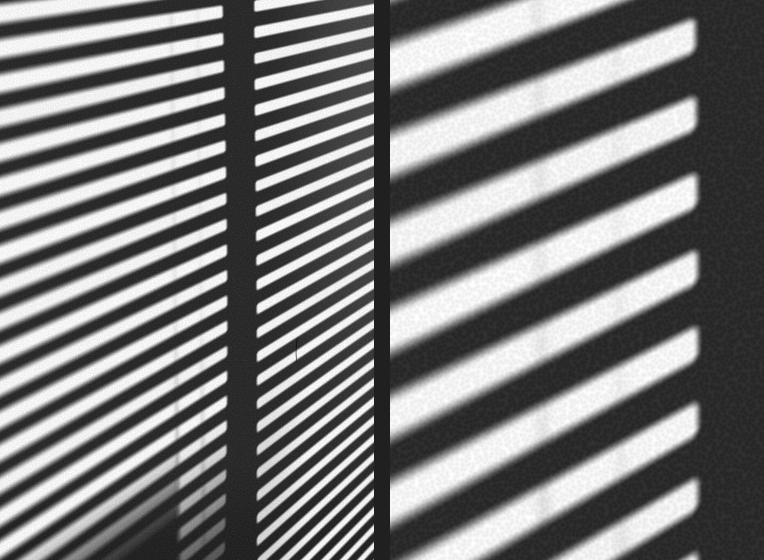
Left, the full canvas; right, a detail of the centre.
Write a Shadertoy shader that draws this pattern.

```glsl
// Lengths are in canvas widths; y is measured down from the top edge.
const float HEIGHT = 1.5;
const float FIRST_Y = 0.131, FIRST_SLOPE = -0.168;   // centre line of slat 0
const float PITCH = 0.0932, PITCH_SLOPE = -0.0325;   // slat spacing, narrowing to the right
const float PITCH_DROP = 0.000254;                   // spacing lost per slat downward
const float FILL_LEFT = 0.27, FILL_RIGHT = 0.212;    // half thickness as a share of pitch
const float SOFT_LEFT = 0.0125, SOFT_RIGHT = 0.004;  // penumbra half widths
const float CORNER = 0.007;
const float CREASE_WIDTH = 0.007;
const float GRAIN_CELLS = 260.0, GRAIN = 0.085;
const float SHADOW = 0.165, HAZE = 0.11, LIT = 0.955;

vec2 hash2(vec2 p) {
    vec3 q = fract(p.xyx * vec3(0.1031, 0.1030, 0.0973));
    q += dot(q, q.yzx + 33.33);
    return fract((q.xx + q.yz) * q.zy);
}

// Distance to the nearest scattered point.
float cellular(vec2 p) {
    vec2 cell = floor(p), f = fract(p);
    float nearest = 2.0;
    for (int y = -1; y <= 1; y++)
    for (int x = -1; x <= 1; x++) {
        vec2 o = vec2(x, y);
        nearest = min(nearest, length(o + hash2(cell + o) - f));
    }
    return nearest;
}

// Fractional slat number: inverts y = first + pitch * n - drop * n * n.
float slatIndex(vec2 p, out float localPitch) {
    float pitch = PITCH + PITCH_SLOPE * p.x;
    float below = p.y - FIRST_Y - FIRST_SLOPE * p.x;
    localPitch = sqrt(max(pitch * pitch - 4.0 * PITCH_DROP * below, 1e-5));
    return (pitch - localPitch) / (2.0 * PITCH_DROP);
}

float ridge(float d, float width) {
    return exp(-d * d / (width * width));
}

void mainImage(out vec4 fragColor, in vec2 fragCoord) {
    vec2 p = vec2(fragCoord.x, iResolution.y - fragCoord.y) * HEIGHT / iResolution.y;
    float pixel = HEIGHT / iResolution.y;

    // Converging slats
    float pitch;
    float index = slatIndex(p, pitch);
    float row = floor(index + 0.5);
    float slope = FIRST_SLOPE + PITCH_SLOPE * index;
    float variation = 0.6 * sin(row * 2.3) + 0.4 * sin(row * 5.1 + 1.0);
    float fill = mix(FILL_LEFT, FILL_RIGHT, smoothstep(0.0, 0.8, p.x)) + 0.006 * variation;
    float across = (abs(index - row) - fill) * pitch * inversesqrt(1.0 + slope * slope);

    // Slightly bowed upright post
    float postLeft = 0.596 + 0.013 * sin(1.8 * p.y);
    float postRight = 0.681 + 0.007 * smoothstep(0.0, 1.0, p.y);
    float intoPost = min(p.x - postLeft, postRight - p.x);

    // Rounded slat ends and penumbra
    vec2 box = vec2(intoPost, across) + CORNER;
    float d = length(max(box, 0.0)) + min(max(box.x, box.y), 0.0) - CORNER;
    float soft = max(mix(SOFT_LEFT, SOFT_RIGHT, smoothstep(0.0, 0.75, p.x)), pixel);
    float light = 1.0 - smoothstep(-soft, soft, d);

    // Faint upright creases in the wall
    float creaseA = 0.458 + 0.014 * p.y;
    float creaseB = 0.529 + 0.012 * p.y;
    float creases = ridge(p.x - creaseA, CREASE_WIDTH) + 0.6 * ridge(p.x - creaseB, CREASE_WIDTH);
    light *= 1.0 - creases * mix(0.07, 0.28, smoothstep(0.8, 1.4, p.y));

    // Light dying away toward the foot of the wall
    float fadeLeft = 1.0 - smoothstep(15.0, 18.8, index);
    float fadeMiddle = 1.0 - 0.75 * smoothstep(15.0, 21.5, index);
    float fadeRight = 1.0 - 0.15 * smoothstep(13.0, 20.0, index) * (1.0 - smoothstep(0.7, 0.85, p.x));
    float fade = mix(fadeLeft, fadeMiddle, smoothstep(-0.01, 0.01, p.x - creaseA));
    light *= mix(fade, fadeRight, step(0.5 * (postLeft + postRight), p.x));

    // Wall tones
    float haze = smoothstep(0.68, 1.0, p.x) * (1.0 - smoothstep(0.5, 1.4, p.y));
    float shadow = SHADOW + HAZE * haze - 0.03 * smoothstep(1.2, HEIGHT, p.y);
    float tone = mix(shadow, LIT + 0.01 * variation, light);

    // Hairline crack
    float crackX = 0.796 + 0.003 * sin(p.y * 45.0);
    float crackSpan = smoothstep(0.9, 0.91, p.y) * (1.0 - smoothstep(0.96, 0.975, p.y));
    tone *= 1.0 - 0.55 * crackSpan * ridge(p.x - crackX, max(0.0013, 0.6 * pixel));

    // Grain
    tone += GRAIN * (cellular(p * GRAIN_CELLS) - 0.42) * mix(0.7, 1.0, light);
    fragColor = vec4(vec3(clamp(tone, 0.0, 1.0)), 1.0);
}
```
